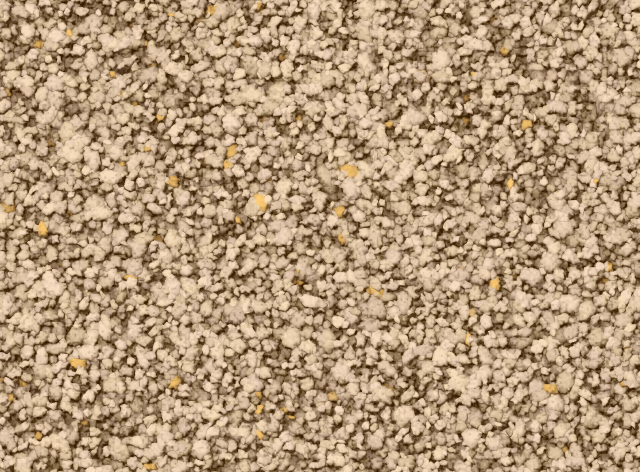
This texture is drawn by a Shadertoy shader. Its source:

```glsl
// A bed of crushed beige granules, seen from above in soft light from the upper left.
// Three grids of random faceted grains compete by height; the top one is shaded,
// then darkened by depth and by the shadow of taller neighbours.

const vec2 LIGHT = vec2(-0.53, 0.85);

vec4 hash4(vec2 p) {
    vec4 h = fract(p.xyxy * vec4(0.1031, 0.1030, 0.0973, 0.1099));
    h += dot(h, h.wzxy + 33.33);
    return fract((h.xxyz + h.yzzw) * h.zywx);
}

float noise(vec2 p) {
    vec2 i = floor(p), f = fract(p);
    f = f * f * (3.0 - 2.0 * f);
    float low = mix(hash4(i).x, hash4(i + vec2(1, 0)).x, f.x);
    float high = mix(hash4(i + vec2(0, 1)).x, hash4(i + vec2(1, 1)).x, f.x);
    return mix(low, high, f.y);
}

mat2 rotation(float a) {
    return mat2(cos(a), sin(a), -sin(a), cos(a));
}

// Edge distance of a rounded six-sided grain (1 on the rim) and its facet's light
vec2 facetedGrain(vec2 q, vec2 light, float seed) {
    float rim = 0.0, slope = 0.0;
    for (int k = 0; k < 6; k++) {
        float h = fract(seed * (17.0 + 13.0 * float(k)));
        float a = (float(k) + 0.8 * h) * 1.0472;
        vec2 face = vec2(cos(a), sin(a));
        float d = dot(q, face) * (0.85 + 0.35 * fract(h * 7.3));
        if (d > rim) {
            rim = d;
            slope = dot(face, light);
        }
    }
    return vec2(mix(rim, length(q), 0.3), slope);
}

// Height, tone and random seed of the uppermost grain
vec3 topGrain(vec2 p) {
    vec3 top = vec3(0.0, 0.92, 0.5);
    for (int layer = 0; layer < 3; layer++) {
        float n = float(layer);
        float size = 0.034 * pow(0.69, n);
        float presence = layer == 0 ? 0.42 : 0.97;
        vec2 g = p / size + 19.7 * n;
        for (int j = -1; j <= 1; j++)
        for (int i = -1; i <= 1; i++) {
            vec2 id = floor(g) + vec2(i, j);
            vec4 r = hash4(id + 57.0 * n + 11.0);
            vec2 q = g - id - 0.5 - 0.8 * (r.xy - 0.5);
            if (r.w > presence || dot(q, q) > 1.0) continue;

            vec4 s = hash4(id + 83.0 * n + 231.0);
            mat2 spin = rotation(6.2832 * s.z);
            float stretch = mix(0.72, 1.0, fract(r.w * 37.0));
            q = spin * q / mix(0.42, 0.63, r.z);
            q *= vec2(stretch, 1.0 / stretch);
            vec2 grain = facetedGrain(q, spin * LIGHT, s.w);
            float d = grain.x;
            if (d >= 1.0) continue;

            float height = 0.7 * s.x + 0.4 * sqrt(1.0 - d * d) + 0.1 - 0.05 * n;
            if (height > top.x) {
                float tone = 1.0 + 0.2 * (s.y - 0.5) - 0.27 * d * d * d;
                tone += 0.13 * grain.y * smoothstep(0.25, 0.9, d);
                top = vec3(height, tone, fract(s.y * 91.7));
            }
        }
    }
    return top;
}

vec3 granules(vec2 p) {
    // Rough outlines
    vec2 rough = p + 0.005 * (vec2(noise(p * 150.0), noise(p * 150.0 + 71.0)) - 0.5);
    vec3 grain = topGrain(rough);
    float blocker = topGrain(rough + 0.005 * LIGHT).x;

    // Depth and cast shadow
    float tone = grain.y * mix(0.52, 1.0, smoothstep(0.25, 1.05, grain.x));
    tone *= 1.0 - 0.32 * smoothstep(0.04, 0.34, blocker - grain.x);

    // Powdery surface with small dark pits, bright faces held back
    tone += 0.15 * (noise(p * 220.0 + 5.0) - 0.5);
    tone -= 0.18 * smoothstep(0.6, 0.92, noise(p * 175.0 + 40.0));
    tone += 0.02 * (noise(p * 3.0 + 9.0) - 0.5);
    tone -= 0.45 * max(tone - 0.82, 0.0);
    tone = clamp(tone, 0.22, 0.97);

    // Beige ramp, slight tint differences and rare yellow grains
    vec3 color = tone - vec3(0.0, 0.105, 0.225);
    color.b += 0.04 * (grain.z - 0.5);
    float yellow = smoothstep(0.982, 0.998, grain.z);
    return color * mix(vec3(1.0), vec3(1.02, 0.92, 0.6), yellow);
}

void mainImage(out vec4 fragColor, in vec2 fragCoord) {
    // Four samples per pixel smooth the edges
    vec3 color = vec3(0.0);
    for (int k = 0; k < 4; k++) {
        vec2 offset = 0.5 * vec2(k & 1, k >> 1) - 0.25;
        color += 0.25 * granules((fragCoord + offset) / iResolution.y);
    }
    fragColor = vec4(max(color, 0.0), 1.0);
}
```
